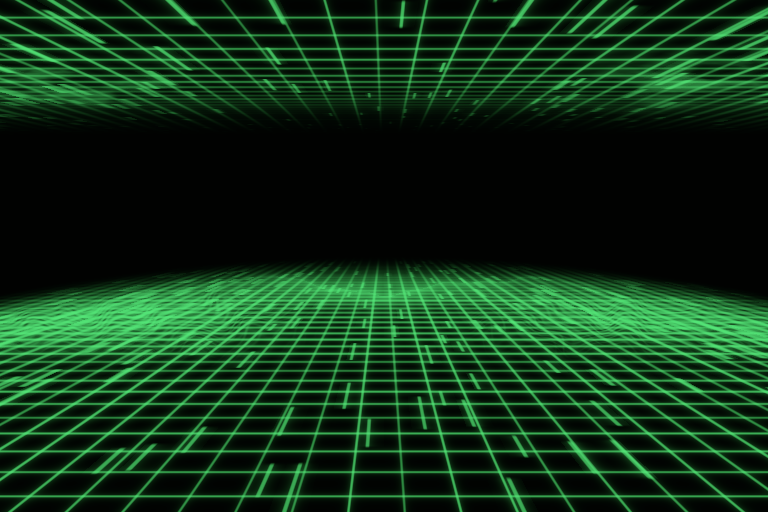
Reproduce this background procedurally as a WebGL 1 fragment shader.

```glsl
precision highp float;
// Draws two glowing green perspective grids, a floor and a ceiling, around a dark void.

uniform vec2 u_resolution;

const vec3 GLOW_GREEN = vec3(0.33, 0.90, 0.47);
const vec3 VOID_BLACK = vec3(0.002, 0.009, 0.005);

float hash(vec2 p) {
  return fract(sin(dot(p, vec2(127.1, 311.7))) * 43758.5453);
}

float noise(vec2 p) {
  vec2 i = floor(p);
  vec2 f = fract(p);
  f = f * f * (3.0 - 2.0 * f);
  float low = mix(hash(i), hash(i + vec2(1.0, 0.0)), f.x);
  float high = mix(hash(i + vec2(0.0, 1.0)), hash(i + 1.0), f.x);
  return mix(low, high, f.y);
}

float fbm(vec2 p) {
  float sum = 0.0;
  float weight = 0.5;
  for (int i = 0; i < 4; i++) {
    sum += weight * noise(p);
    p = p * 2.03 + 7.3;
    weight *= 0.5;
  }
  return sum;
}

float gauss(vec2 p, vec2 size) {
  vec2 s = p / size;
  return exp(-dot(s, s));
}

// Bright core with a soft halo
float stroke(float dist, float width, float px) {
  float core = 1.0 - smoothstep(width - px, width + px, dist);
  return core + 0.3 * exp(-dist / (width * 3.0));
}

// Repeated strokes; cells too small to resolve become an even tone
float gridLine(float coord, float cell, float width, float px) {
  float dist = abs(fract(coord + 0.5) - 0.5) * cell;
  return mix(0.45, stroke(dist, width, px), smoothstep(1.5 * px, 4.0 * px, cell));
}

// depth: distances from the column and row vanishing heights
float plane(float x, vec2 depth, vec2 spacing, vec2 phase, float px) {
  float slope = x / depth.x;
  float column = (slope - phase.x) / spacing.x;
  float row = (1.0 / depth.y - phase.y) / spacing.y;
  float columnCell = spacing.x * depth.x / sqrt(1.0 + slope * slope);
  float rowCell = spacing.y * depth.y * depth.y;
  float columnGain = 0.5 + 0.5 * hash(vec2(floor(column + 0.5), 3.0));
  float rowGain = 0.5 + 0.4 * hash(vec2(floor(row + 0.5), 8.0));
  return columnGain * gridLine(column, columnCell, 0.0021, px)
       + rowGain * gridLine(row, rowCell, 0.0016, px);
}

// Scattered bright dashes that run towards the vanishing point
float streaks(float x, vec2 depth, float spacing, float rate, float seed, float px) {
  float slope = x / depth.x;
  float column = slope / spacing;
  float id = floor(column);
  float along = rate / depth.y + 5.0 * hash(vec2(id, seed));
  vec2 key = vec2(id, floor(along) + seed);
  float offset = fract(column) - 0.2 - 0.6 * hash(key + 4.7);
  float dist = abs(offset) * spacing * depth.x / sqrt(1.0 + slope * slope);
  float start = 0.4 * hash(key + 9.1);
  float end = start + 0.25 + 0.3 * hash(key + 2.3);
  float t = fract(along);
  float span = smoothstep(start, start + 0.04, t) * (1.0 - smoothstep(end, end + 0.05, t));
  return step(0.62, hash(key)) * span * stroke(dist, 0.0015 + 0.004 * depth.x, px);
}

float floorLight(vec2 p, float px) {
  vec2 depth = max(vec2(0.58, 0.64) - p.y, 0.02);
  float side = abs(p.x);
  float edge = 0.50 - 0.13 * p.x * p.x;
  float fade = 1.0 - smoothstep(edge - 0.09, edge, p.y);
  float light = plane(p.x, depth, vec2(0.19, 0.138), vec2(0.07, 1.641), px);
  light += 0.75 * streaks(p.x, depth, 0.13, 1.7, 11.0, px);

  // Rippled mesh towards both sides
  vec2 ripple = vec2(noise(p * 23.0), noise(p * 19.0 + 31.0)) - 0.5;
  float band = exp(-pow((p.y - 0.385) / 0.05, 2.0)) * smoothstep(0.08, 0.5, side);
  float mesh = plane(p.x + 0.05 * ripple.x, depth + 0.035 * ripple.y,
                     vec2(0.13, 0.10), vec2(0.0), px);
  light += band * mesh * (p.x < 0.0 ? 0.7 : 0.5);

  // Wave crest and the haze under it
  float crest = 0.428 + 0.027 * smoothstep(0.0, 0.22, side)
              - 0.07 * smoothstep(0.25, 0.7, side) + 0.014 * (noise(p.xx * 18.0) - 0.5);
  float below = crest - p.y;
  float reach = 1.0 - smoothstep(0.2, 0.6, side);
  light += reach * 0.45 * exp(-abs(below) / 0.006);
  light += reach * 0.25 * step(0.0, below) * exp(-below / 0.025);
  light += 0.45 * gauss(p - vec2(-0.03, 0.447), vec2(0.24, 0.035));
  light += 0.22 * gauss(p - vec2(-0.62, 0.365), vec2(0.28, 0.05));
  light += 0.12 * gauss(p - vec2(0.55, 0.37), vec2(0.3, 0.04));
  return light * fade;
}

float ceilingLight(vec2 p, float px) {
  vec2 depth = max(p.y - vec2(0.60, 0.70), 0.02);
  float fade = smoothstep(0.735, 0.90, p.y);
  float light = 0.85 * plane(p.x, depth, vec2(0.25, 0.563), vec2(-0.04, 3.765), px);
  light += 0.9 * streaks(p.x, depth, 0.17, 0.4, 29.0, px);
  float clumps = smoothstep(0.42, 0.75, fbm(p * vec2(9.0, 42.0)));
  float sides = smoothstep(0.3, 0.65, abs(p.x));
  light += 0.9 * clumps * sides * exp(-pow((p.y - 0.82) / 0.05, 2.0));
  return light * fade;
}

void main() {
  float px = 1.0 / u_resolution.y;
  vec2 p = (gl_FragCoord.xy - vec2(0.5 * u_resolution.x, 0.0)) * px;
  float light = p.y < 0.6 ? floorLight(p, px) : ceilingLight(p, px);
  float tone = 1.0 - exp(-1.4 * light);
  vec3 color = VOID_BLACK + GLOW_GREEN * pow(vec3(tone), vec3(1.3, 1.1, 1.3));
  gl_FragColor = vec4(color, 1.0);
}
```
